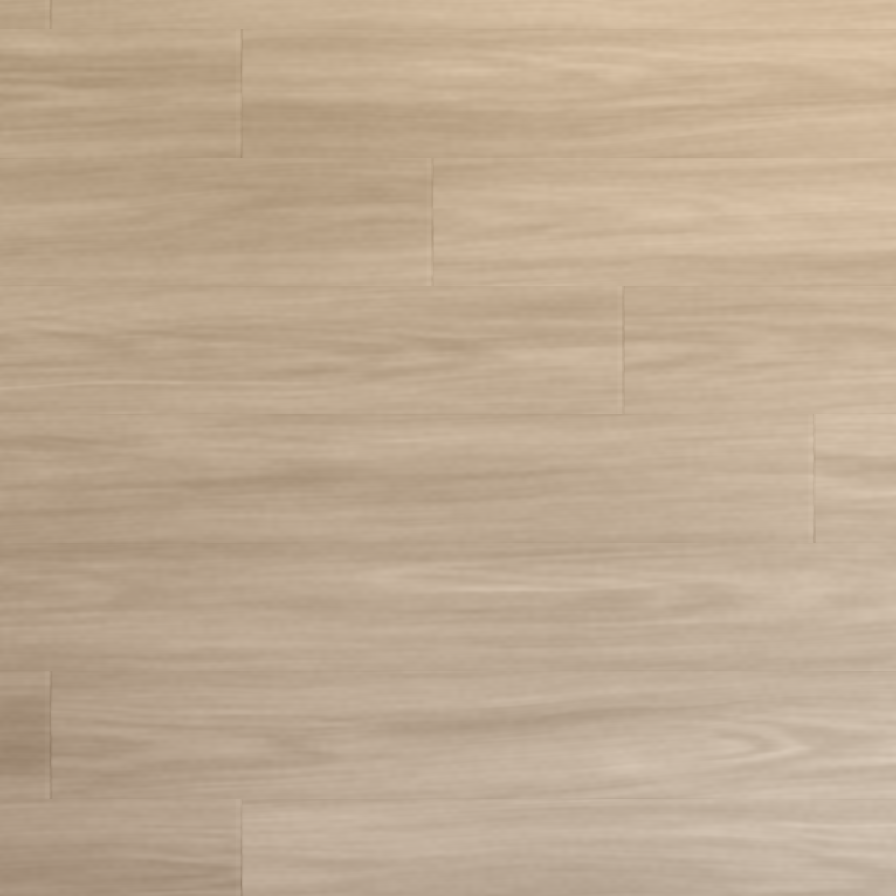
Write a WebGL 2 fragment shader that draws this texture.

```glsl
#version 300 es
precision highp float;
// Pale oak floor: seven rows of long planks whose end joints step sideways.
// Stretched value noise gives the grain, warped parabolas give the flame
// figure, and a soft blend of four corner tones gives the room light.

uniform vec2 u_resolution;
out vec4 fragColor;

const float ROW_HEIGHT = 0.1432;
const float ROW_ORIGIN = 0.3945;
const float PLANK_LENGTH = 1.278;
const float JOINT_START = 0.909;
const float JOINT_STEP = 0.213;

const vec3 LIGHT_TOP_LEFT = vec3(0.735, 0.650, 0.540);
const vec3 LIGHT_TOP_RIGHT = vec3(0.835, 0.740, 0.625);
const vec3 LIGHT_LOW_LEFT = vec3(0.665, 0.585, 0.505);
const vec3 LIGHT_LOW_RIGHT = vec3(0.770, 0.712, 0.648);
const vec3 GRAIN_TINT = vec3(0.96, 1.0, 1.04);

float hash(vec2 p) {
    vec3 q = fract(vec3(p.xyx) * 0.1031);
    q += dot(q, q.yzx + 33.33);
    return fract((q.x + q.y) * q.z);
}

// Value noise centred on zero, about -0.5 to 0.5.
float noise(vec2 p) {
    vec2 cell = floor(p);
    vec2 f = fract(p);
    f = f * f * (3.0 - 2.0 * f);
    float low = mix(hash(cell), hash(cell + vec2(1, 0)), f.x);
    float high = mix(hash(cell + vec2(0, 1)), hash(cell + vec2(1, 1)), f.x);
    return mix(low, high, f.y) - 0.5;
}

float fbm(vec2 p) {
    float sum = 0.0;
    float gain = 0.6;
    for (int i = 0; i < 4; i++) {
        sum += gain * noise(p);
        p = p * vec2(1.9, 2.1) + 17.3;
        gain *= 0.5;
    }
    return sum;
}

// Antialiased line: 1 on the line, 0 away from it.
float line(float distance, float width, float pixel) {
    return 1.0 - smoothstep(0.5 * width, 0.5 * width + 1.5 * pixel, abs(distance));
}

// Long fibres, from broad bands down to fine streaks and pale threads.
float grain(vec2 p, float seed) {
    vec2 q = p + vec2(seed * 53.0, seed * 29.0);
    q.y -= 0.03 * p.x;
    q.y += 0.025 * noise(q * vec2(2.5, 7.0)) + 0.006 * noise(q * vec2(9.0, 24.0));
    float bands = fbm(q * vec2(1.3, 24.0));
    float streaks = fbm(q * vec2(2.6, 75.0) + 7.0);
    float fibres = noise(q * vec2(30.0, 190.0));
    float threads = smoothstep(0.09, 0.0, abs(noise(q * vec2(1.6, 34.0) + 3.0)));
    threads *= smoothstep(0.0, 0.3, noise(q * vec2(2.0, 16.0) + 41.0));
    return 0.10 * bands + 0.085 * streaks + 0.022 * fibres + 0.03 * threads;
}

// Nested pointed arches along the heart of a plank; v runs -0.5 to 0.5.
float flame(vec2 p, float v, float seed) {
    float offset = v + 0.22 * (seed - 0.5) + 0.16 * noise(vec2(p.x * 3.0, seed * 40.0));
    float warp = fbm(vec2(p.x * 5.0, p.y * 28.0) + seed * 61.0);
    float phase = 4.5 * p.x + 26.0 * offset * offset + 1.8 * warp;
    float patches = smoothstep(-0.25, 0.2, noise(vec2(p.x * 3.2, seed * 90.0)));
    return sin(6.2832 * phase) * exp(-16.0 * offset * offset) * patches;
}

vec3 roomLight(vec2 p) {
    vec2 t = smoothstep(-0.15, 1.15, p);
    vec3 low = mix(LIGHT_LOW_LEFT, LIGHT_LOW_RIGHT, t.x);
    vec3 high = mix(LIGHT_TOP_LEFT, LIGHT_TOP_RIGHT, t.x);
    return mix(low, high, t.y);
}

void main() {
    vec2 p = gl_FragCoord.xy / u_resolution.y;
    float pixel = 1.0 / u_resolution.y;

    // Plank layout
    float rowPos = (p.y - ROW_ORIGIN) / ROW_HEIGHT;
    float row = floor(rowPos);
    float v = fract(rowPos) - 0.5;
    float along = (p.x - JOINT_START + JOINT_STEP * row) / PLANK_LENGTH;
    float plank = floor(along + 0.0001);
    float seed = hash(vec2(plank + 11.0, row + 23.0));

    // Wood tone
    float tone = grain(p, seed) - 0.004;
    tone += 0.034 * flame(p, v, seed) * (0.4 + 0.6 * hash(vec2(row + 31.0, plank + 5.0)));
    tone += 0.026 * (seed - 0.5);
    tone += 0.045 * noise(p * vec2(3.0, 6.0) + 4.0);

    // Barely visible long seams, and end joints with a pale bevel
    float seamDistance = (0.5 - abs(v)) * ROW_HEIGHT;
    float jointDistance = (along - round(along)) * PLANK_LENGTH;
    float seamWear = 0.5 + noise(vec2(p.x * 7.0, round(rowPos) * 13.0));
    float jointWear = 0.6 + 0.8 * noise(vec2(p.y * 30.0, row * 7.0));
    tone -= 0.016 * seamWear * line(seamDistance, 0.001, pixel);
    tone -= 0.055 * jointWear * line(jointDistance, 0.0012, pixel);
    tone += 0.014 * line(jointDistance + 0.0045, 0.003, pixel);

    // Light, plus a very fine surface mottle
    tone += 0.018 * noise(p * vec2(130.0, 180.0));
    vec3 color = roomLight(p) + tone * GRAIN_TINT;
    fragColor = vec4(clamp(color, 0.0, 1.0), 1.0);
}
```
